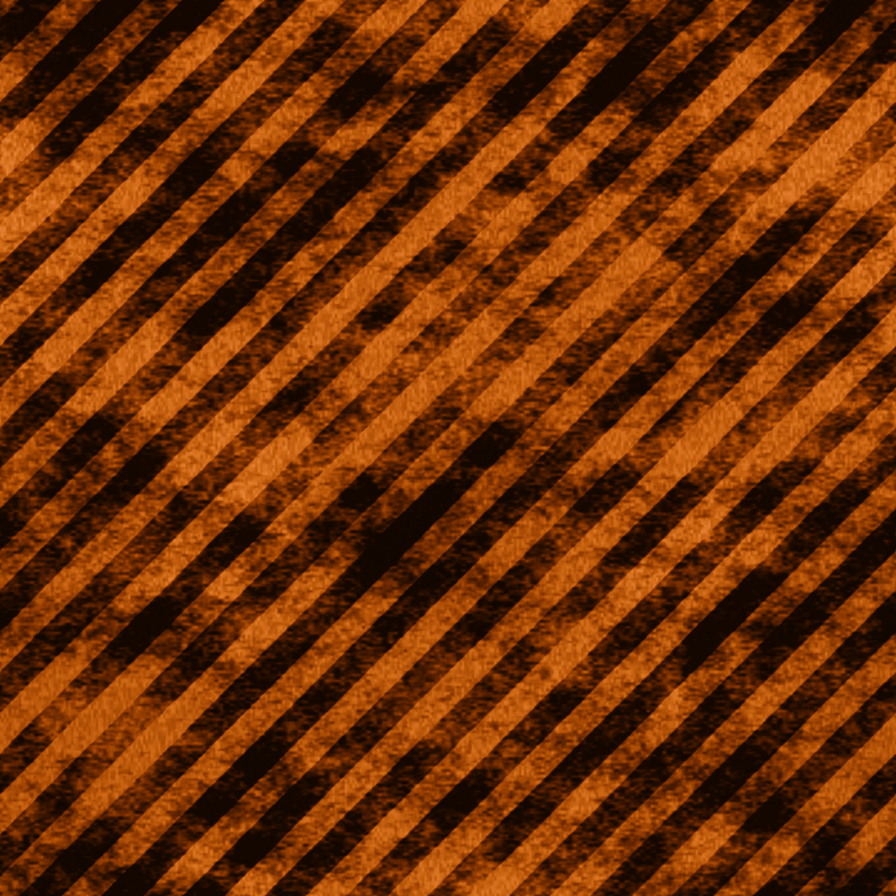
This pattern is drawn by a WebGL 1 fragment shader. Its source:

```glsl
precision highp float;
// Seamless worn diagonal stripes in burnt orange over near-black brown.

uniform vec2 u_resolution;

const float STRIPES = 11.0;          // repeats across and down
const float STRIPE_FILL = 0.49;      // bright share of one repeat
const float EDGE_SOFTNESS = 0.025;   // in repeats
const float STRIPE_CONTRAST = 0.43;
const vec2 WEAR_CELLS = vec2(7.0, 10.0);
const float WEAR_GAIN = 0.76;        // roughness of the worn patches
const float WEAR_AMOUNT = 1.1;
const vec2 CLOUD_CELLS = vec2(4.0, 5.0);
const vec2 GRAIN_CELLS = vec2(170.0, 300.0);
const float GRAIN_AMOUNT = 0.65;
const float TONE_RANGE = 0.9;        // width of the dark-to-bright transition
const float DARK_TONE = 0.075;
const float BRIGHT_TONE = 0.775;

float hash(vec2 p) {
  vec3 q = fract(vec3(p.xyx) * 0.1031);
  q += dot(q, q.yzx + 33.33);
  return fract((q.x + q.y) * q.z);
}

// Value noise centred on zero, wrapping after a whole number of cells.
float tileNoise(vec2 uv, vec2 cells, float seed) {
  vec2 p = uv * cells;
  vec2 i = floor(p);
  vec2 f = fract(p);
  f = f * f * (3.0 - 2.0 * f);
  vec2 a = mod(i, cells) + seed;
  vec2 b = mod(i + 1.0, cells) + seed;
  float low = mix(hash(a), hash(vec2(b.x, a.y)), f.x);
  float high = mix(hash(vec2(a.x, b.y)), hash(b), f.x);
  return mix(low, high, f.y) - 0.5;
}

// Rough layered noise, stretched sideways by its cell counts.
float wearNoise(vec2 uv) {
  vec2 cells = WEAR_CELLS;
  float amplitude = 1.0;
  float sum = 0.0;
  for (int octave = 0; octave < 6; octave++) {
    sum += amplitude * tileNoise(uv, cells, 17.0 + 31.0 * float(octave));
    cells *= 2.0;
    amplitude *= WEAR_GAIN;
  }
  return sum;
}

// 1 inside a bright stripe, 0 between stripes.
float stripeMask(vec2 uv) {
  float offset = abs(fract((uv.x - uv.y) * STRIPES + 0.5) - 0.5);
  return 1.0 - smoothstep(-EDGE_SOFTNESS, EDGE_SOFTNESS, offset - 0.5 * STRIPE_FILL);
}

// Brown to orange to pale amber, driven by the red level.
vec3 rustRamp(float red) {
  float r4 = red * red * red * red;
  return vec3(red, 0.36 * red + 0.28 * r4, 0.5 * r4 * r4);
}

void main() {
  vec2 uv = gl_FragCoord.xy / u_resolution;

  // Stripes fade unevenly beneath the worn patches.
  float cloud = tileNoise(uv, CLOUD_CELLS, 211.0);
  float fade = 1.0 + 0.5 * tileNoise(uv, CLOUD_CELLS * 2.0, 97.0);
  float stripe = (2.0 * stripeMask(uv) - 1.0) * STRIPE_CONTRAST * fade;

  float grain = tileNoise(uv, GRAIN_CELLS, 401.0);
  float level = stripe + WEAR_AMOUNT * wearNoise(uv) + GRAIN_AMOUNT * grain + 0.15 * cloud;
  float tone = mix(DARK_TONE, BRIGHT_TONE, smoothstep(-TONE_RANGE, TONE_RANGE, level));

  // Fine speckle and broad light variation.
  float speckle = tileNoise(uv, GRAIN_CELLS.yx * 1.2, 613.0);
  tone *= 1.0 + 0.18 * cloud + 0.22 * speckle;

  gl_FragColor = vec4(rustRamp(clamp(tone, 0.0, 1.0)), 1.0);
}
```
